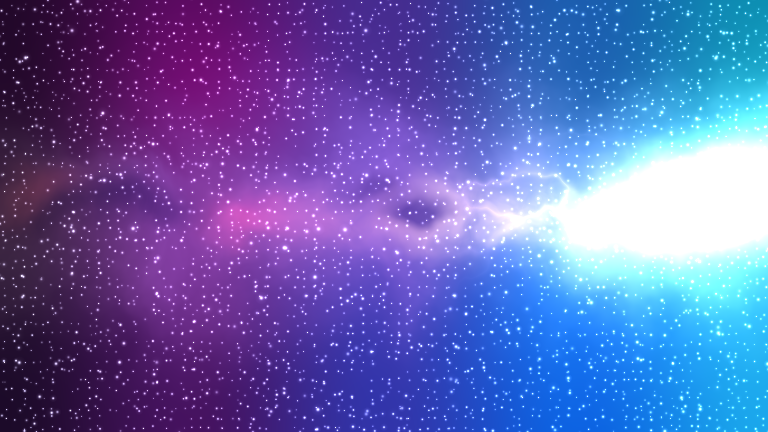
A WebGL 1 fragment shader for this background:

```glsl
precision highp float;
// Starry galactic band running from dark plum haze to a blazing cyan-white core.
uniform vec2 u_resolution;

float hash(vec2 p) {
  vec3 q = fract(vec3(p.xyx) * 0.1031);
  q += dot(q, q.yzx + 33.33);
  return fract((q.x + q.y) * q.z);
}

float noise(vec2 p) {
  vec2 i = floor(p), f = fract(p);
  f = f * f * (3.0 - 2.0 * f);
  return mix(mix(hash(i), hash(i + vec2(1.0, 0.0)), f.x),
             mix(hash(i + vec2(0.0, 1.0)), hash(i + 1.0), f.x), f.y);
}

float fbm(vec2 p) {
  float sum = 0.0, amp = 0.5;
  for (int i = 0; i < 5; i++) {
    sum += amp * noise(p);
    p = mat2(1.6, 1.2, -1.2, 1.6) * p + 7.3;
    amp *= 0.5;
  }
  return sum;
}

// Five colours spread evenly over x in 0..1
vec3 ramp(float x, vec3 a, vec3 b, vec3 c, vec3 d, vec3 e) {
  x = clamp(x, 0.0, 1.0) * 4.0;
  vec3 col = mix(a, b, smoothstep(0.0, 1.0, x));
  col = mix(col, c, smoothstep(1.0, 2.0, x));
  col = mix(col, d, smoothstep(2.0, 3.0, x));
  return mix(col, e, smoothstep(3.0, 4.0, x));
}

// Soft elliptical spot
float glow(vec2 p, vec2 center, vec2 size) {
  vec2 d = (p - center) / size;
  return exp(-dot(d, d));
}

// One jittered star per cell, with varied size and brightness
float stars(vec2 p, float cells, float density, float radius) {
  vec2 g = p * cells, id = floor(g);
  vec2 seed = id + cells * 3.7;
  vec2 spot = 0.25 + 0.5 * vec2(hash(seed + 11.0), hash(seed + 47.0));
  float d = length(fract(g) - spot) / cells;
  float size = radius * (0.6 + 0.6 * hash(seed + 83.0));
  float fade = 1.0 - smoothstep(0.2, 0.25, d * cells);
  float light = exp(-d * d / (size * size)) + 0.16 * exp(-d / (size * 1.6));
  return step(hash(seed), density) * light * fade * (0.35 + 0.65 * hash(seed + 29.0));
}

void main() {
  vec2 uv = gl_FragCoord.xy / u_resolution;
  vec2 p = gl_FragCoord.xy / u_resolution.y;

  // Sky: separate upper and lower colour sweeps
  vec3 upper = ramp(uv.x, vec3(0.13, 0.03, 0.16), vec3(0.33, 0.04, 0.36),
    vec3(0.27, 0.17, 0.56), vec3(0.10, 0.36, 0.68), vec3(0.04, 0.54, 0.68));
  vec3 lower = ramp(uv.x, vec3(0.11, 0.04, 0.16), vec3(0.27, 0.07, 0.37),
    vec3(0.19, 0.20, 0.66), vec3(0.04, 0.37, 0.87), vec3(0.10, 0.65, 0.92));
  vec3 col = mix(lower, upper, smoothstep(0.3, 0.75, uv.y));
  col += vec3(0.13, 0.0, 0.09) * glow(uv, vec2(0.29, 0.77), vec2(0.14, 0.2));

  // Turbulence bends the cloud outlines
  vec2 warp = vec2(fbm(p * 3.5 + 3.0), fbm(p * 3.5 + 19.0)) - 0.48;
  vec2 w = uv + warp * vec2(0.1, 0.2);
  float cloud = fbm(p * 4.5 + warp * 2.0);
  float wisps = fbm(p * 11.0 + warp * 4.0 + 31.0);

  // Wide haze and its plumes
  float haze = 0.75 * exp(-pow(abs(w.y - 0.51) / 0.21, 2.0));
  haze += 0.35 * glow(w, vec2(0.71, 0.74), vec2(0.055, 0.18));
  haze += 0.32 * glow(w, vec2(0.46, 0.69), vec2(0.12, 0.11));
  haze += 0.25 * glow(w, vec2(0.24, 0.62), vec2(0.1, 0.12));
  haze += 0.35 * glow(w, vec2(0.53, 0.28), vec2(0.04, 0.1));
  haze += 0.30 * glow(w, vec2(0.24, 0.31), vec2(0.16, 0.12));
  haze *= 1.0 - 0.5 * glow(uv, vec2(0.72, 0.29), vec2(0.14, 0.13));
  vec3 hazeColor = ramp(uv.x, vec3(0.27, 0.18, 0.29), vec3(0.53, 0.25, 0.66),
    vec3(0.56, 0.39, 0.88), vec3(0.50, 0.64, 0.99), vec3(0.42, 0.88, 1.0));
  col = mix(col, hazeColor, clamp(haze * (0.35 + 1.25 * cloud), 0.0, 1.0));

  // Narrow luminous lane with pink embers on the left
  float lane = exp(-pow(abs(w.y - 0.5) / 0.085, 2.0)) * smoothstep(0.15, 0.68, uv.x);
  vec3 laneColor = mix(vec3(0.82, 0.50, 0.87), vec3(0.91, 0.87, 1.0), smoothstep(0.4, 0.72, uv.x));
  col = mix(col, laneColor, clamp(lane * (0.25 + 1.2 * wisps), 0.0, 0.95));
  col += vec3(0.26, 0.05, 0.07) * glow(w, vec2(0.34, 0.5), vec2(0.06, 0.045));
  col += vec3(0.13, 0.04, 0.02) * glow(w, vec2(0.03, 0.54), vec2(0.06, 0.06));

  // Dust pockets
  float dust = glow(w, vec2(0.54, 0.505), vec2(0.04, 0.03));
  dust += 0.8 * glow(w, vec2(0.48, 0.56), vec2(0.035, 0.035));
  dust += 0.7 * glow(w, vec2(0.17, 0.51), vec2(0.09, 0.04));
  dust += 0.6 * glow(w, vec2(0.04, 0.49), vec2(0.07, 0.04));
  dust += 0.6 * glow(w, vec2(0.77, 0.49), vec2(0.025, 0.05));
  col = mix(col, hazeColor * vec3(0.55, 0.5, 0.72), clamp(dust * (0.3 + wisps), 0.0, 0.8));

  // Glowing filaments beside the core
  float ridge = pow(1.0 - abs(2.0 * noise(p * 9.0 + warp * 5.0) - 1.0), 5.0);
  col += vec3(0.34, 0.24, 0.23) * ridge * glow(uv, vec2(0.71, 0.53), vec2(0.1, 0.12));

  // Tilted white core and cyan halo
  vec2 c = w - vec2(0.91, 0.53);
  c.y -= 0.7 * c.x;
  float core = glow(c, vec2(0.0), vec2(0.125, 0.125));
  col += vec3(0.20, 0.42, 0.42) * glow(c, vec2(0.0), vec2(0.2, 0.24));
  col += vec3(1.3, 1.1, 1.0) * core * (0.65 + 0.8 * cloud);

  // Stars from fine dust to sparse bright points
  float light = 0.0;
  for (int i = 0; i < 4; i++) {
    float k = float(i);
    light += stars(p + k * 0.37, 46.0 - k * 10.0, 0.62 - k * 0.13, 0.0018 + k * 0.00045);
  }
  col += vec3(0.88, 0.90, 1.0) * light;
  gl_FragColor = vec4(clamp(col, 0.0, 1.0), 1.0);
}
```
